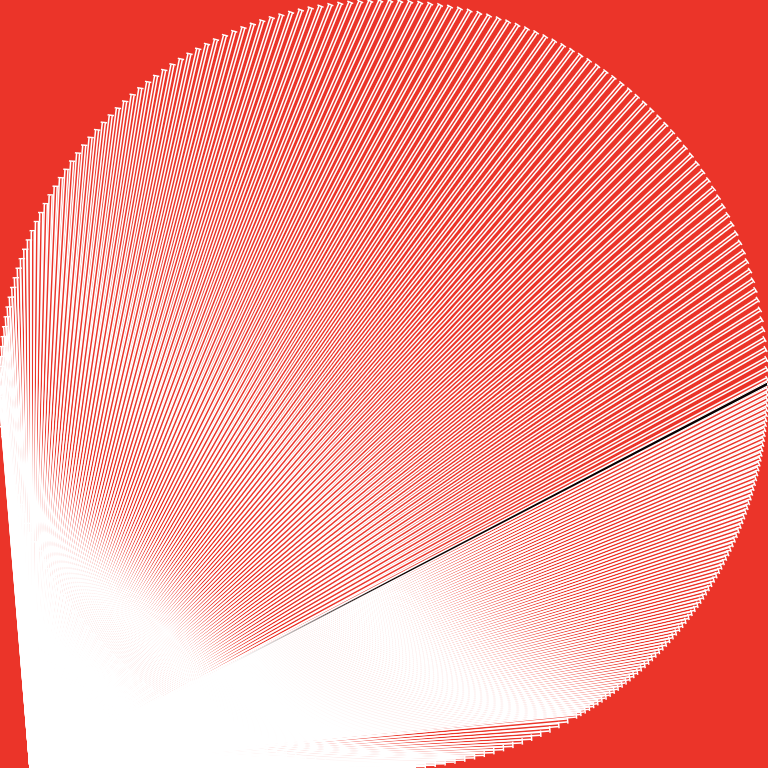
Reproduce this background procedurally as a Shadertoy shader.

```glsl
// A dense fan of paired white rays runs from a lower-left apex to a ring on red.
#define RAY_COUNT 281
#define RAYS_PER_TURN 240.5
#define APEX vec2(0.0410, 0.0)
#define RING_RADIUS 0.499
#define PAIR_HALF_GAP 0.00195
#define STROKE_HALF 0.00100
#define CAP_HALF_LENGTH 0.0042
#define ACCENT_HALF 0.0017
#define RED vec3(0.922, 0.204, 0.161)
#define WHITE vec3(1.0)
#define INK vec3(0.04, 0.0, 0.0)

const float TAU = 6.2831853;
const vec2 RING_CENTER = vec2(0.5);

// Part of a pixel covered by a stroke whose middle lies at distance d.
float strokeCoverage(float d, float halfWidth, float pixel) {
    vec2 edges = vec2(d + halfWidth, d - halfWidth) / pixel + 0.5;
    edges = clamp(edges, 0.0, 1.0);
    return edges.x - edges.y;
}

// Signed distance to a box centred on the origin.
float boxDistance(vec2 p, vec2 halfSize) {
    vec2 q = abs(p) - halfSize;
    return length(max(q, 0.0)) + min(max(q.x, q.y), 0.0);
}

// Place on the ring, counted clockwise from its rightmost point.
vec2 ringPoint(float angle) {
    return RING_CENTER + RING_RADIUS * vec2(cos(angle), -sin(angle));
}

// Position as (along, across) a ray that leaves the apex.
vec2 rayCoordinates(vec2 p, vec2 direction) {
    vec2 q = p - APEX;
    return vec2(dot(q, direction), direction.x * q.y - direction.y * q.x);
}

void mainImage(out vec4 fragColor, in vec2 fragCoord) {
    float pixel = 1.0 / min(iResolution.x, iResolution.y);
    vec2 p = (fragCoord - 0.5 * iResolution.xy) * pixel + 0.5;
    float reach = CAP_HALF_LENGTH + STROKE_HALF + pixel;

    // Narrow outlined bars; the second lap falls between those of the first.
    float uncovered = 1.0;
    for (int i = 0; i < RAY_COUNT; i++) {
        vec2 ray = ringPoint(TAU * float(i) / RAYS_PER_TURN) - APEX;
        float halfLength = 0.5 * length(ray);
        vec2 local = rayCoordinates(p, normalize(ray)) - vec2(halfLength, 0.0);
        if (abs(local.y) > reach || abs(local.x) > halfLength + reach) continue;
        float outline = boxDistance(local, vec2(halfLength, PAIR_HALF_GAP));
        float coverage = strokeCoverage(outline, STROKE_HALF, pixel);
        // Short crossbar on the far end.
        float overhang = clamp((CAP_HALF_LENGTH - abs(local.y)) / pixel + 0.5, 0.0, 1.0);
        float cap = strokeCoverage(local.x - halfLength, STROKE_HALF, pixel) * overhang;
        uncovered *= 1.0 - max(coverage, cap);
    }
    vec3 color = mix(WHITE, RED, uncovered);

    // Dark ray at the seam, thinning towards the apex.
    vec2 seam = ringPoint(0.0) - APEX;
    float seamLength = length(seam);
    vec2 local = rayCoordinates(p, seam / seamLength);
    float along = local.x / seamLength;
    float accent = strokeCoverage(local.y, ACCENT_HALF * clamp(along, 0.0, 1.0), pixel);
    accent *= smoothstep(0.25, 0.5, along) * step(along, 1.0);
    color = mix(color, INK, accent);

    fragColor = vec4(color, 1.0);
}
```
